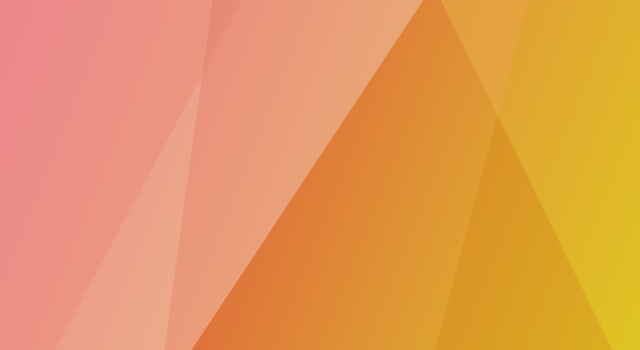
Give the GLSL for this background, as a Shadertoy shader.

```glsl
// Coverage of the area right of a line, given its x at the top and bottom edge
float rightOf(vec2 uv, float top, float bottom) {
    float d = uv.x - mix(bottom, top, uv.y);
    return clamp(d / fwidth(d) + 0.5, 0.0, 1.0);
}

void mainImage(out vec4 fragColor, in vec2 fragCoord) {
    vec2 uv = fragCoord / iResolution.xy;

    // Shared gradient axis, tilted down to the right
    float t = 0.82 * uv.x + 0.18 * (1.0 - uv.y);

    // Pink side: two crossing folds
    vec3 rose  = mix(vec3(0.925, 0.525, 0.550), vec3(0.920, 0.750, 0.410), t);
    vec3 peach = mix(vec3(0.925, 0.530, 0.575), vec3(0.925, 0.880, 0.460), t);
    vec3 coral = mix(vec3(0.906, 0.440, 0.490), vec3(0.900, 0.790, 0.380), t);
    vec3 sand  = mix(vec3(0.925, 0.465, 0.524), vec3(0.905, 0.813, 0.410), t);
    float steepFold = rightOf(uv, 0.332, 0.2565);
    float wideFold = rightOf(uv, 0.379, 0.086);
    vec3 pinkSide = mix(mix(rose, peach, wideFold), mix(coral, sand, wideFold), steepFold);

    // Golden side: a peak crossed by a steep fold
    vec3 orange = mix(vec3(0.885, 0.198, 0.288), vec3(0.865, 0.788, 0.158), t);
    vec3 ochre  = mix(vec3(0.852, 0.280, 0.205), vec3(0.857, 0.698, 0.126), t);
    vec3 honey  = mix(vec3(0.880, 0.530, 0.240), vec3(0.900, 0.690, 0.250), t);
    vec3 yellow = mix(vec3(0.890, 0.350, 0.330), vec3(0.875, 0.770, 0.137), t);
    float peakRight = rightOf(uv, 0.689, 0.957);
    float goldFold = rightOf(uv, 0.8255, 0.680);
    vec3 goldSide = mix(mix(orange, ochre, goldFold), mix(honey, yellow, goldFold), peakRight);

    // Main diagonal divides the two sides
    vec3 color = mix(pinkSide, goldSide, rightOf(uv, 0.6615, 0.2995));
    fragColor = vec4(color, 1.0);
}
```
